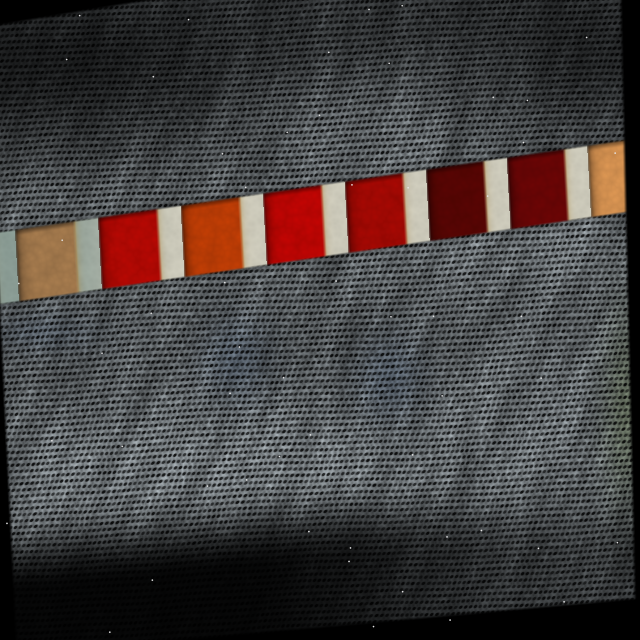
A Shadertoy shader for this texture:

```glsl
const float TAU = 6.2831853;
const vec2 THREADS = vec2(126.0, 102.0);    // weave repeats across and up
const float WEAVE_SLOPE = 0.045;
const float GAP_DEPTH = 0.74;
const float CLOTH_GAIN = 1.14;
const float STRIP_BASE = 0.581;
const float STRIP_SLOPE = 0.147;
const float STRIP_HALF = 0.056;
const float PATCH_START = 0.026;
const float PATCH_PITCH = 0.1276;
const float PATCH_FILL = 0.715;
const float FOLD_LEAN = 0.36;
const float SPECK_GRID = 15.0;
const float SPECK_RADIUS = 0.0012;
const vec3 CLOTH_TINT = vec3(0.95, 1.0, 1.03);
const vec3 PATCH_COLORS[8] = vec3[8](
    vec3(0.62, 0.46, 0.29), vec3(0.68, 0.03, 0.01),
    vec3(0.72, 0.23, 0.02), vec3(0.72, 0.02, 0.01),
    vec3(0.62, 0.03, 0.01), vec3(0.33, 0.02, 0.01),
    vec3(0.40, 0.02, 0.02), vec3(0.82, 0.56, 0.31));

vec2 hash2(vec2 p) {
    vec3 q = fract(p.xyx * vec3(0.1031, 0.1030, 0.0973));
    q += dot(q, q.yzx + 33.33);
    return fract((q.xx + q.yz) * q.zy);
}

// Distance to the nearest scattered point
float cellular(vec2 p) {
    vec2 cell = floor(p), f = fract(p);
    float nearest = 2.0;
    for (int j = -1; j <= 1; j++)
        for (int i = -1; i <= 1; i++) {
            vec2 o = vec2(i, j);
            nearest = min(nearest, length(o + hash2(cell + o) - f));
        }
    return nearest;
}

float glow(vec2 p, vec2 center, vec2 radius) {
    vec2 d = (p - center) / radius;
    return exp(-dot(d, d));
}

float inside(float d, float soft) {
    return smoothstep(-soft, soft, d);
}

// Slanted dark gaps between uneven, staggered threads
float weave(vec2 p) {
    vec2 q = vec2(p.x + 0.04 * p.y, p.y - WEAVE_SLOPE * p.x);
    q.y += 0.0020 * sin(p.x * 9.0 + p.y * 5.0) + 0.0005 * sin(p.x * 41.0 - p.y * 23.0);
    q.x += 0.0010 * sin(p.x * 57.0 + p.y * 31.0);
    q *= THREADS;
    float row = floor(q.y + 0.5);
    float across = q.x + 0.5 * row + 0.25 * hash2(vec2(row, 3.0)).x - 0.6 * (q.y - row);
    float rowWave = 0.5 + 0.5 * cos(TAU * q.y);
    float gapWave = 0.5 + 0.5 * cos(TAU * across);
    float gap = smoothstep(0.05, 0.85, rowWave * (0.3 + 0.7 * gapWave));
    float depth = GAP_DEPTH + 0.3 * (hash2(vec2(floor(across + 0.5), row)).x - 0.5);
    return 1.0 - depth * gap;
}

// Broad light and leaning creases
float clothLight(vec2 p) {
    float light = mix(0.385, 0.20, smoothstep(0.64, 0.96, p.y));
    light += 0.10 * glow(p, vec2(0.30, 0.27), vec2(0.36, 0.09));
    light += 0.11 * glow(p, vec2(0.58, 0.81), vec2(0.20, 0.11));
    light += 0.05 * glow(p, vec2(0.83, 0.34), vec2(0.10, 0.14));
    light += 0.06 * glow(p, vec2(0.82, 0.62), vec2(0.20, 0.06));
    light -= 0.12 * glow(p, vec2(0.08, 0.87), vec2(0.28, 0.12));
    light -= 0.06 * glow(p, vec2(0.92, 0.90), vec2(0.16, 0.14));
    light -= 0.05 * glow(p, vec2(0.52, 0.46), vec2(0.20, 0.06));
    light -= 0.04 * glow(p, vec2(0.05, 0.45), vec2(0.15, 0.10));
    float lean = p.x - FOLD_LEAN * p.y;
    float folds = 0.35 * sin(lean * 43.0 + 2.0 * sin(p.y * 7.0))
                + 0.3 * sin(lean * 89.0 + 3.0 * sin(p.y * 11.0 + p.x * 4.0));
    folds += 1.6 * (0.45 - cellular(vec2(lean * 38.0, p.y * 8.0)));
    light *= 1.0 + 0.17 * folds;
    float lit = smoothstep(-0.065, 0.065, p.y - 0.135 - 0.105 * min(p.x, 0.55));
    float shade = mix(0.06, 0.60, smoothstep(0.35, 0.9, p.x));
    return light * mix(shade, 1.0, lit);
}

vec3 clothColor(vec2 p) {
    vec3 tint = CLOTH_TINT;
    float blue = glow(p, vec2(0.37, 0.44), vec2(0.05, 0.06))
               + glow(p, vec2(0.61, 0.41), vec2(0.05, 0.06))
               + 0.7 * glow(p, vec2(0.07, 0.48), vec2(0.08, 0.03));
    tint += blue * vec3(-0.07, -0.02, 0.06);
    tint += glow(p, vec2(0.98, 0.36), vec2(0.035, 0.14)) * vec3(-0.05, -0.01, -0.18);
    float fiber = 0.78 + 0.45 * cellular(p * vec2(150.0, 100.0));
    return tint * clothLight(p) * weave(p) * fiber * CLOTH_GAIN;
}

// Pale band holding evenly spaced color patches
vec3 stripColor(vec2 p, float height, float px) {
    float along = p.x + 0.055 * height - 0.005 * sin(0.5 * TAU * p.x);
    float slot = (along - PATCH_START) / PATCH_PITCH;
    float index = floor(slot);
    float t = (slot - index) * PATCH_PITCH;
    float width = PATCH_FILL * PATCH_PITCH;
    float grain = 0.6 * cellular(p * 45.0) + 0.4 * cellular(p * 110.0) - 0.45;
    vec3 paper = mix(vec3(0.54, 0.61, 0.58), vec3(0.80, 0.79, 0.73), smoothstep(0.05, 0.30, p.x));
    paper *= 1.0 + 0.08 * grain;
    paper = mix(paper, vec3(0.70, 0.55, 0.25), 0.6 * exp(-abs(t - width) / 0.004));
    vec3 dye = PATCH_COLORS[int(clamp(index, 0.0, 7.0))] * (1.0 - 0.15 * grain);
    dye *= 1.0 - 0.65 * exp(-t / 0.006);
    dye *= 1.0 - 0.4 * smoothstep(STRIP_HALF - 0.010, STRIP_HALF, height);
    float soft = px + 0.002;
    float patchMask = inside(t, soft) * inside(width - t, soft) * step(0.0, index);
    return mix(paper, dye, patchMask);
}

void mainImage(out vec4 fragColor, in vec2 fragCoord) {
    vec2 p = fragCoord / iResolution.xy;
    float px = 1.0 / iResolution.y;
    vec3 color = clothColor(p);

    // Strip with a thin shadow along its rim
    float height = p.y - STRIP_BASE - STRIP_SLOPE * p.x;
    float rim = STRIP_HALF - abs(height);
    color *= 1.0 - 0.35 * exp(-abs(rim) / 0.004);
    color = mix(color, stripColor(p, height, px), inside(rim, px + 0.001));

    // Slanted cloth borders on black
    float border = min(0.961 + 0.167 * p.x - p.y, 0.970 + 0.0235 * (1.0 - p.y) - p.x);
    border = min(border, p.y - 0.065 + 0.0907 * (0.992 - p.x));
    border = min(border, p.x - 0.0488 * (0.525 - p.y));
    color *= inside(border, px + 0.002);

    // Sparse bright specks
    vec2 cell = floor(p * SPECK_GRID);
    vec2 spot = (cell + 0.1 + 0.8 * hash2(cell + 7.0)) / SPECK_GRID;
    float speck = inside(SPECK_RADIUS - length(p - spot), px * 0.7);
    color = mix(color, vec3(0.9), speck * step(hash2(cell + 51.0).x, 0.3));
    fragColor = vec4(clamp(color, 0.0, 1.0), 1.0);
}
```
